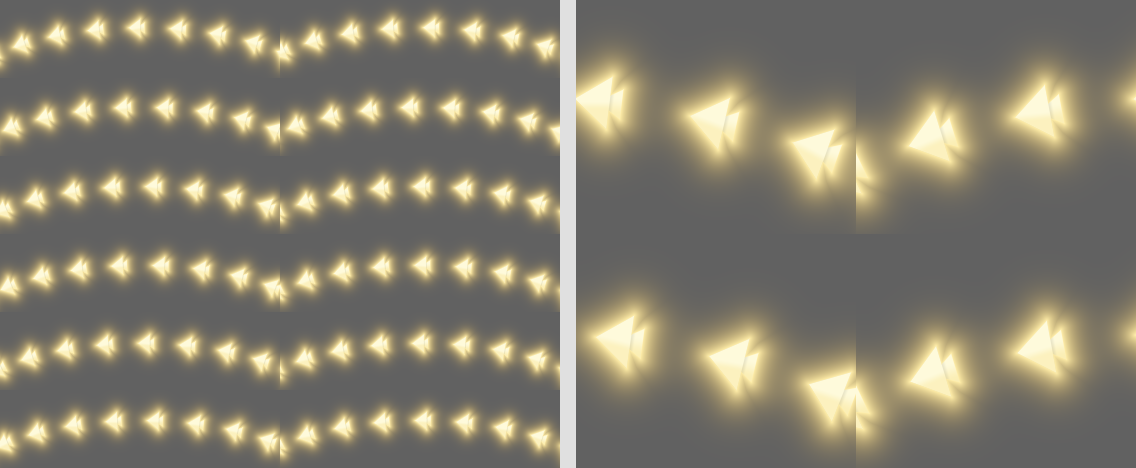
Left, the full canvas; right, a detail of the centre.
Give the GLSL for this pattern, as a Shadertoy shader.

```glsl
#define COLUMNS 2.0
#define ROWS 6.0
#define ARC_RADII vec2(2.456, 1.012)
#define LAMP_STEP 0.217
#define APEX_HEIGHT 0.644
#define APEX_DRIFT 0.047
#define BACKGROUND vec3(0.38)
#define GLOW_GOLD vec3(0.95, 0.77, 0.36)
#define GLOW_CREAM vec3(1.0, 0.93, 0.66)
#define FACET_LIGHT vec3(0.995, 0.98, 0.86)
#define FACET_WARM vec3(0.985, 0.935, 0.71)

float hash(vec2 p) {
    return fract(sin(dot(p, vec2(12.9898, 78.233))) * 43758.5453);
}

// Distance to a triangle with its tip at the origin, opening along +x;
// size holds its length and the half height of its base.
float wedge(vec2 p, vec2 size) {
    p.y = abs(p.y);
    vec2 side = p - size * clamp(dot(p, size) / dot(size, size), 0.0, 1.0);
    vec2 base = p - vec2(size.x, min(p.y, size.y));
    float d = min(length(side), length(base));
    bool inside = p.x < size.x && size.x * p.y < size.y * p.x;
    return inside ? -d : d;
}

float coverage(float d, float pixel) {
    return smoothstep(0.7 * pixel, -0.7 * pixel, d);
}

void mainImage(out vec4 fragColor, in vec2 fragCoord) {
    // Cells are one unit high, each clipping its own string of lamps
    vec2 grid = fragCoord / iResolution.xy * vec2(COLUMNS, ROWS);
    vec2 cell = vec2(floor(grid.x), ROWS - 1.0 - floor(grid.y));
    float pixel = ROWS / iResolution.y;
    float cellWidth = iResolution.x / COLUMNS * pixel;
    vec2 p = fract(grid);
    p.x = (p.x - 0.5) * cellWidth;
    p.y -= APEX_HEIGHT - APEX_DRIFT * sin(0.45 * cell.y);

    float phase = hash(cell + 1.0) - 0.5;
    float unlit = 1.0;
    vec3 lampColor = vec3(0.0);
    float lampMask = 0.0;

    for (int i = -5; i <= 5; i++) {
        // Place each lamp on the elliptical arc, turned along its tangent
        float angle = (float(i) + phase) * LAMP_STEP;
        vec2 offset = p - ARC_RADII * vec2(sin(angle), cos(angle) - 1.0);
        vec2 along = normalize(ARC_RADII * vec2(cos(angle), -sin(angle)));
        vec2 q = vec2(dot(offset, along), dot(offset, vec2(-along.y, along.x)));

        // Pointed body in front of a smaller tail
        float body = wedge(q + vec2(0.108, 0.0), vec2(0.150, 0.114));
        float tail = wedge(q + vec2(0.010, 0.0), vec2(0.104, 0.064));
        float shape = min(body, tail);

        float d = max(shape, 0.0);
        unlit *= 1.0 - exp(-10.7 * d - 25.0 * d * d);

        // Facets: pale upper face, warmer lower face and tail
        float tilt = 0.3 * (hash(cell + float(i) * 3.7) - 0.5);
        float upper = smoothstep(-0.02, 0.02, q.y + 0.015 + tilt * q.x);
        vec3 face = mix(FACET_WARM, FACET_LIGHT, 0.25 + 0.75 * upper);
        vec3 tailColor = mix(FACET_LIGHT, FACET_WARM, smoothstep(0.03, -0.05, q.y));
        tailColor *= 1.0 - 0.08 * smoothstep(0.02, 0.0, body);
        vec3 color = mix(tailColor, face, coverage(body, pixel));
        float mask = coverage(shape, pixel);
        lampColor = mix(lampColor, color, mask);
        lampMask = max(lampMask, mask);
    }

    // Halo turns from gold to cream toward the lamps
    float glow = 1.0 - unlit;
    vec3 color = mix(BACKGROUND, mix(GLOW_GOLD, GLOW_CREAM, glow), glow);
    color = mix(color, lampColor / max(lampMask, 0.001), lampMask);
    fragColor = vec4(clamp(color, 0.0, 1.0), 1.0);
}
```
